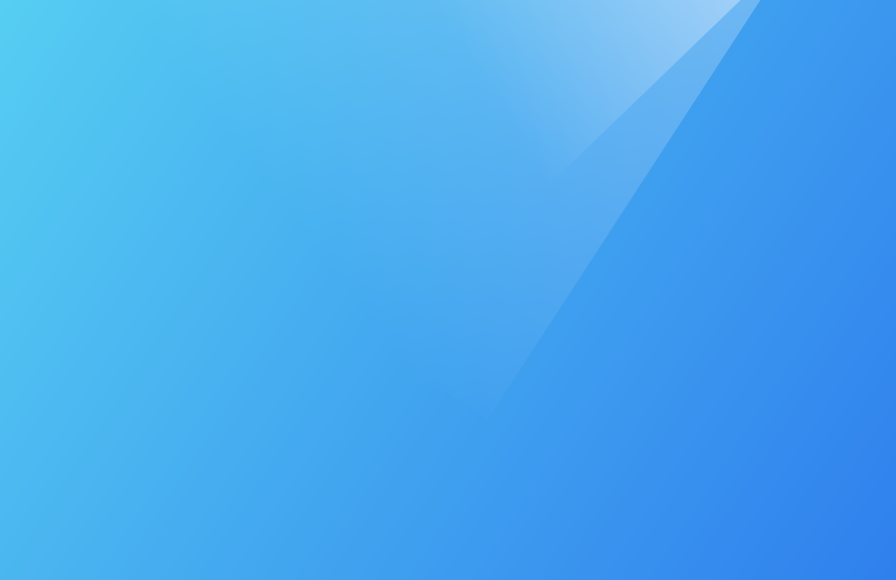
This background is drawn by a Shadertoy shader. Its source:

```glsl
#define SKY_LIGHT vec3(0.337, 0.806, 0.949)
#define SKY_DEEP vec3(0.184, 0.500, 0.929)
#define BEAM_COLOR vec3(1.0)
#define WIDE_OPACITY 0.25
#define NARROW_OPACITY 0.34

// Signed distance to the line a-b, positive on its left
float leftOf(vec2 p, vec2 a, vec2 b) {
    vec2 dir = normalize(b - a);
    vec2 rel = p - a;
    return dir.x * rel.y - dir.y * rel.x;
}

// Beam with a crisp edge from corner to tip, fading out at the line fadeTop-fadeFoot
float beam(vec2 p, vec2 corner, vec2 tip, vec2 fadeTop, vec2 fadeFoot) {
    float pixel = 0.75 / iResolution.y;
    float edge = smoothstep(-pixel, pixel, leftOf(p, corner, tip));
    float base = smoothstep(-pixel, pixel, dot(p - corner, normalize(tip - corner)));
    float fade = leftOf(p, fadeTop, fadeFoot) / leftOf(tip, fadeTop, fadeFoot);
    return edge * base * clamp(fade, 0.0, 1.0);
}

void mainImage(out vec4 fragColor, in vec2 fragCoord) {
    vec2 p = fragCoord / iResolution.y;
    vec2 size = vec2(iResolution.x / iResolution.y, 1.0);

    // Diagonal sky gradient from the upper left
    float t = dot(vec2(p.x, 1.0 - p.y), size) / dot(size, size);
    vec3 color = mix(SKY_LIGHT, SKY_DEEP, clamp(t, 0.0, 1.0));

    // Overlapping translucent beams
    float wide = beam(p, vec2(0.841, 0.277), vec2(1.311, 1.0),
                      vec2(0.221, 1.0), vec2(0.813, 0.225));
    float narrow = beam(p, vec2(0.944, 0.679), vec2(1.277, 1.0),
                        vec2(0.743, 1.0), vec2(0.944, 0.679));
    color = mix(color, BEAM_COLOR, WIDE_OPACITY * wide);
    color = mix(color, BEAM_COLOR, NARROW_OPACITY * narrow);

    fragColor = vec4(color, 1.0);
}
```
